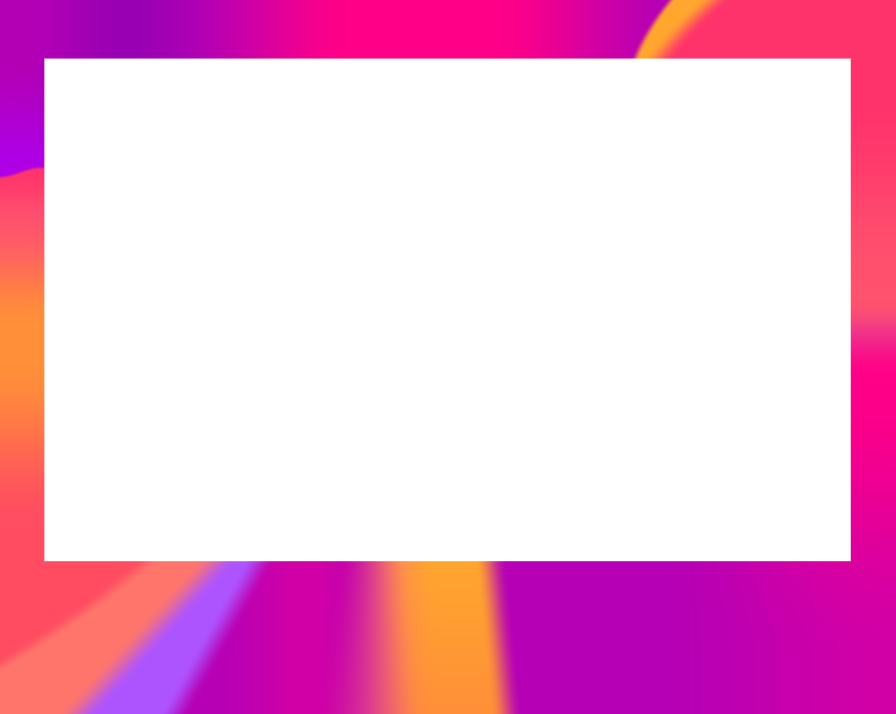
Give the GLSL for this background, as a Shadertoy shader.

```glsl
// Blank white panel over a vivid backdrop of flowing magenta, coral and orange folds.

// Panel corners, in fractions of the canvas (origin at lower left)
const vec2 PANEL_MIN = vec2(0.0495, 0.214);
const vec2 PANEL_MAX = vec2(0.9495, 0.918);

// Palette
const vec3 WHITE    = vec3(1.0);
const vec3 PURPLE   = vec3(0.71, 0.00, 0.71);
const vec3 INDIGO   = vec3(0.60, 0.00, 0.70);
const vec3 ELECTRIC = vec3(0.68, 0.00, 0.90);
const vec3 MAGENTA  = vec3(0.82, 0.00, 0.65);
const vec3 HOT_PINK = vec3(1.00, 0.00, 0.53);
const vec3 CORAL    = vec3(1.00, 0.20, 0.42);
const vec3 ROSE     = vec3(1.00, 0.32, 0.43);
const vec3 RED      = vec3(1.00, 0.30, 0.38);
const vec3 SALMON   = vec3(1.00, 0.46, 0.42);
const vec3 ORANGE   = vec3(1.00, 0.56, 0.22);
const vec3 AMBER    = vec3(1.00, 0.65, 0.18);
const vec3 VIOLET   = vec3(0.68, 0.33, 1.00);

// Edge softness, in fractions of the canvas
const float CRISP = 0.003;
const float SOFT  = 0.018;

// Soft step centred on an edge
float edge(float center, float halfWidth, float x) {
    return smoothstep(center - halfWidth, center + halfWidth, x);
}

float bell(float center, float width, float x) {
    float d = (x - center) / width;
    return exp(-d * d);
}

// Purple field with a pink glow along the top
vec3 upperField(vec2 uv) {
    vec3 col = mix(PURPLE, INDIGO, bell(0.14, 0.07, uv.x));
    col = mix(col, ELECTRIC, smoothstep(0.92, 0.76, uv.y));
    float glow = smoothstep(0.20, 0.40, uv.x) * smoothstep(0.76, 0.54, uv.x);
    return mix(col, HOT_PINK, glow);
}

// Purple field that warms to pink up the right side
vec3 lowerField(vec2 uv) {
    vec3 col = mix(PURPLE, MAGENTA, smoothstep(0.72, 1.0, uv.x));
    col = mix(col, MAGENTA, bell(0.34, 0.06, uv.x));
    return mix(col, HOT_PINK, smoothstep(0.08, 0.49, uv.y) * smoothstep(0.75, 0.97, uv.x));
}

// Coral fold in the upper right, with an amber rim
vec3 addRightFold(vec3 col, vec2 uv) {
    float rise = max((uv.y - PANEL_MAX.y) / (1.0 - PANEL_MAX.y), 0.0);
    float rim = 0.709 + 0.026 * rise + 0.014 * rise * rise;
    float rimWidth = 0.027 + 0.022 * rise;
    vec3 body = mix(ROSE, CORAL, smoothstep(0.60, 0.86, uv.y));
    vec3 fold = mix(AMBER, body, edge(rim + rimWidth, 0.018, uv.x));
    float mask = edge(rim, 0.005, uv.x) * smoothstep(0.47, 0.58, uv.y);
    return mix(col, fold, mask);
}

// Orange flame rising from the bottom edge
vec3 addFlame(vec3 col, vec2 uv, float fall) {
    float left = smoothstep(0.375 - 0.025 * fall, 0.455 + 0.02 * fall, uv.x);
    float right = 1.0 - edge(0.548 + 0.018 * fall, SOFT, uv.x);
    vec3 core = mix(AMBER, ORANGE, fall);
    vec3 flame = mix(SALMON, core, smoothstep(0.40, 0.49, uv.x));
    return mix(col, flame, left * right);
}

// Violet and salmon ribbons beneath a coral mass on the left
vec3 addLeftFold(vec3 col, vec2 uv, float fall) {
    float violetEnd = 0.290 - 0.095 * fall;
    float salmonEnd = 0.242 - 0.155 * fall;
    float massEnd   = 0.165 - 0.200 * fall - 0.060 * fall * fall;
    float crown = 0.752 + 0.013 * smoothstep(0.0, 0.045, uv.x);

    vec3 mass = mix(RED, ORANGE, smoothstep(0.26, 0.50, uv.y));
    mass = mix(mass, ROSE, smoothstep(0.54, 0.70, uv.y));
    mass = mix(mass, CORAL, smoothstep(0.68, 0.77, uv.y));

    vec3 fold = mix(VIOLET, col, edge(violetEnd, SOFT, uv.x));
    fold = mix(SALMON, fold, edge(salmonEnd, 0.024, uv.x));
    fold = mix(mass, fold, edge(massEnd, 0.015, uv.x));
    return mix(fold, col, edge(crown, CRISP, uv.y));
}

// Coverage of the panel with pixel-wide smooth edges
float panelMask(vec2 uv) {
    vec2 inset = min(uv - PANEL_MIN, PANEL_MAX - uv) * iResolution.xy;
    return clamp(min(inset.x, inset.y) + 0.5, 0.0, 1.0);
}

void mainImage(out vec4 fragColor, in vec2 fragCoord) {
    vec2 uv = fragCoord / iResolution.xy;
    // Depth below the panel: 0 at its lower edge, 1 at the canvas edge
    float fall = max(1.0 - uv.y / PANEL_MIN.y, 0.0);

    // Backdrop, back to front
    vec3 col = mix(lowerField(uv), upperField(uv), smoothstep(0.48, 0.60, uv.y));
    col = addRightFold(col, uv);
    col = addFlame(col, uv, fall);
    // The flame stays below the panel; the left fold lies over everything
    col = addLeftFold(col, uv, fall);
    // Keep the top band clear of the flame
    vec3 top = addRightFold(upperField(uv), uv);
    col = mix(col, top, step(PANEL_MAX.y, uv.y));

    fragColor = vec4(mix(col, WHITE, panelMask(uv)), 1.0);
}
```
